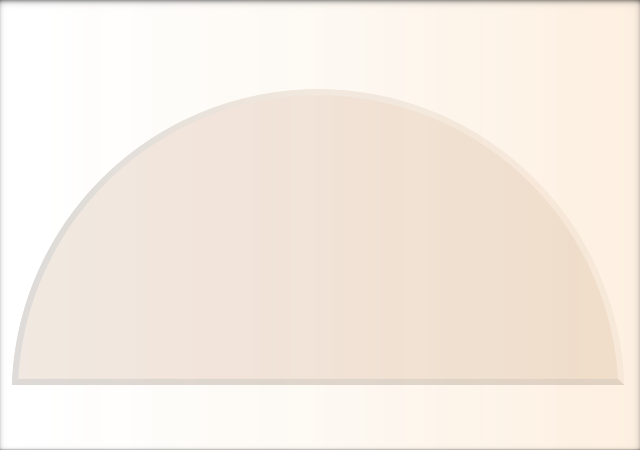
Give the GLSL for this background, as a Shadertoy shader.

```glsl
// Draws a beveled half-disc in pale peach on a white-to-cream gradient with a soft dark border.

// Coverage of the region where a signed distance is negative
float fill(float dist, float pixel) {
    return 1.0 - smoothstep(-0.5 * pixel, 0.5 * pixel, dist);
}

// Three colour stops across x, with the middle one at 0.5
vec3 ramp(vec3 left, vec3 middle, vec3 right, float x) {
    return x < 0.5 ? mix(left, middle, clamp(2.0 * x, 0.0, 1.0))
                   : mix(middle, right, clamp(2.0 * x - 1.0, 0.0, 1.0));
}

void mainImage(out vec4 fragColor, in vec2 fragCoord) {
    float pixel = 1.0 / iResolution.y;
    vec2 size = vec2(iResolution.x * pixel, 1.0);
    vec2 p = fragCoord * pixel;
    float x = p.x / size.x;

    // Cream backdrop with very faint vertical bands
    float bands = 0.0015 * (sin(x * 41.0) + sin(x * 67.0 + 1.3));
    vec3 color = ramp(vec3(1.0), vec3(0.994, 0.976, 0.952),
                      vec3(0.993, 0.943, 0.887), (x - 0.06) / 0.88);

    // Half-disc: a circle cut by a flat base
    vec2 toCenter = p - vec2(0.497 * size.x, 0.121);
    float arc = length(toCenter) - 0.681;
    float base = 0.1444 - p.y;
    float dome = max(arc, base);
    vec3 face = ramp(vec3(0.945, 0.913, 0.884), vec3(0.945, 0.89, 0.842),
                     vec3(0.939, 0.866, 0.785), x);
    face += vec3(0.003, -0.004, 0.002) * exp(-pow((x - 0.33) / 0.09, 2.0));

    // Bevel: grey on the left, light over the top, shaded along the base
    float facing = toCenter.x / length(toCenter);
    vec3 arcRim = mix(vec3(0.868, 0.858, 0.846), vec3(0.951, 0.911, 0.868),
                      smoothstep(-1.05, 0.15, facing));
    arcRim = mix(arcRim, vec3(0.967, 0.91, 0.852), smoothstep(0.1, 0.8, facing));
    vec3 baseRim = mix(vec3(0.868, 0.852, 0.838), vec3(0.882, 0.822, 0.757), x);
    vec3 rim = mix(arcRim, baseRim, fill(arc - base, pixel));
    face = mix(rim, face, fill(dome + 0.0138, 1.5 * pixel));
    color = mix(color, face, fill(dome, pixel)) + bands;

    // Border shadow, deepest at the top and thin at the bottom
    float shade = 0.40 * exp(-pow((1.0 - p.y) / 0.0065, 1.3))
                + 0.38 * exp(-p.y / 0.0022)
                + 0.17 * exp(-p.x / 0.004)
                + 0.19 * exp(-(size.x - p.x) / 0.005);
    color *= 1.0 - min(shade, 0.45);

    fragColor = vec4(clamp(color, 0.0, 1.0), 1.0);
}
```
